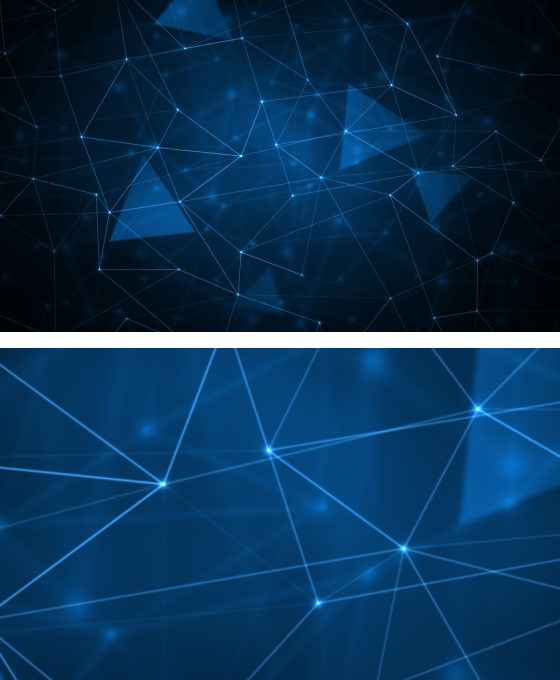
Top, the full canvas; bottom, a detail of the centre.
Write a WebGL 2 fragment shader that draws this background.

```glsl
#version 300 es
precision highp float;
// Glowing blue plexus: a fine node network over blurred networks and translucent triangles.

#define GLOW_CENTER vec2(0.82, 0.53)
#define GLOW_SIZE vec2(0.54, 0.43)
#define GLOW_LEVEL 0.37
#define FLOOR_LEVEL 0.035
#define SHARP_CELL 0.19
#define SHARP_WIDTH 0.0013
#define LINE_LEVEL 0.55
#define BLUR_LEVEL 0.10
#define BLUE_TINT vec3(0.04, 0.56, 1.0)
#define LINE_TINT vec3(0.36, 0.70, 1.0)

uniform vec2 u_resolution;
out vec4 fragColor;

vec2 hash2(vec2 p) {
    vec3 q = fract(p.xyx * vec3(0.1031, 0.1030, 0.0973));
    q += dot(q, q.yzx + 33.33);
    return fract((q.xx + q.yz) * q.zy);
}

float gradientDot(vec2 cell, vec2 offset) {
    float angle = 6.2832 * hash2(cell + 71.0).x;
    return dot(vec2(cos(angle), sin(angle)), offset);
}

float gradientNoise(vec2 p) {
    vec2 i = floor(p), f = fract(p);
    vec2 u = f * f * f * (f * (f * 6.0 - 15.0) + 10.0);
    vec2 e = vec2(1.0, 0.0);
    return mix(mix(gradientDot(i, f), gradientDot(i + e, f - e), u.x),
               mix(gradientDot(i + e.yx, f - e.yx), gradientDot(i + 1.0, f - 1.0), u.x), u.y);
}

mat2 rotation(float a) {
    return mat2(cos(a), sin(a), -sin(a), cos(a));
}

float bell(float d, float w) {
    return exp(-d * d / (w * w));
}

float segmentDistance(vec2 p, vec2 a, vec2 b) {
    vec2 ab = b - a;
    return length(p - a - ab * clamp(dot(p - a, ab) / dot(ab, ab), 0.0, 1.0));
}

vec2 nodeAt(vec2 cell, float seed) {
    return cell + 0.08 + 0.84 * hash2(cell + seed);
}

// Returns line light in x and node light in y for one jittered lattice.
vec2 network(vec2 p, float size, float lineWidth, float nodeWidth, float seed) {
    const vec2 LINKS[4] = vec2[4](vec2(1, 0), vec2(0, 1), vec2(-1, 1), vec2(2, 1));
    p = rotation(seed) * p / size + 40.0;
    lineWidth /= size;
    nodeWidth /= size;
    vec2 home = floor(p), light = vec2(0.0);
    for (int y = -1; y <= 1; y++) {
        for (int x = -2; x <= 1; x++) {
            vec2 cell = home + vec2(x, y);
            vec2 node = nodeAt(cell, seed);
            float nodePower = 0.35 + 0.65 * hash2(cell + seed + 19.0).x;
            light.y += nodePower * bell(length(p - node), nodeWidth);
            for (int k = 0; k < 4; k++) {
                float pick = hash2(cell + seed + 7.0 * float(k + 4)).y;
                float power = smoothstep(0.08, 1.0, pick) * (k == 3 ? 0.55 : 1.0);
                float d = segmentDistance(p, node, nodeAt(cell + LINKS[k], seed));
                light.x += power * bell(d, lineWidth);
            }
        }
    }
    return light;
}

// Triangle with its apex along +x, slightly elongated.
float triangleDistance(vec2 q, float radius) {
    q.x *= 0.9;
    return max(-q.x, 0.5 * q.x + 0.866 * abs(q.y)) - 0.5 * radius;
}

void main() {
    vec2 p = gl_FragCoord.xy / u_resolution.y;
    float pixel = 1.0 / u_resolution.y;

    // Central glow, mottled by noise
    vec2 g = (p - GLOW_CENTER) / GLOW_SIZE;
    float r2 = dot(g, g);
    float mottle = 1.0 + 0.45 * gradientNoise(p * 3.1 + 5.0) + 0.25 * gradientNoise(p * 7.3);
    float blue = FLOOR_LEVEL * exp(-0.2 * r2) + GLOW_LEVEL * exp(-r2) * mottle;
    float reach = exp(-0.33 * r2);

    // Out-of-focus networks
    vec2 mid = network(p, 0.17, 0.005, 0.012, 2.3);
    vec2 far = network(p, 0.25, 0.012, 0.020, 5.1);
    blue += BLUR_LEVEL * reach * (0.6 * mid.x + 1.4 * mid.y + 0.5 * far.x + 1.1 * far.y);

    // Translucent triangles: center, radius, direction; then level and edge softness
    const vec4 PANES[5] = vec4[5](vec4(0.45, 0.37, 0.15, 1.68), vec4(1.12, 0.61, 0.15, -0.1),
        vec4(0.59, 0.97, 0.13, -0.68), vec4(1.32, 0.43, 0.10, 0.35), vec4(0.79, 0.11, 0.085, 3.44));
    const vec2 FINISH[5] = vec2[5](vec2(0.31, 0.004), vec2(0.25, 0.005), vec2(0.30, 0.006),
        vec2(0.20, 0.005), vec2(0.15, 0.010));
    for (int i = 0; i < 5; i++) {
        vec4 pane = PANES[i];
        vec2 q = rotation(-pane.w) * (p - pane.xy);
        float soft = max(FINISH[i].y, pixel);
        float body = smoothstep(soft, -soft, triangleDistance(q, pane.z));
        float fade = clamp(0.85 - 0.4 * q.x / pane.z, 0.3, 1.0);
        blue += FINISH[i].x * body * fade;
    }

    // Sharp network, keeping its energy when thinner than a pixel
    float width = max(SHARP_WIDTH, 0.6 * pixel);
    vec2 fine = network(p, SHARP_CELL, width, max(0.0045, pixel), 0.3);
    float halo = network(p, SHARP_CELL, width, 0.014, 0.3).y;
    float lines = LINE_LEVEL * fine.x * SHARP_WIDTH / width;
    blue += 0.10 * halo * reach;

    vec3 color = BLUE_TINT * blue + LINE_TINT * reach * (lines + 0.6 * fine.y);
    fragColor = vec4(min(color, 1.0), 1.0);
}
```
